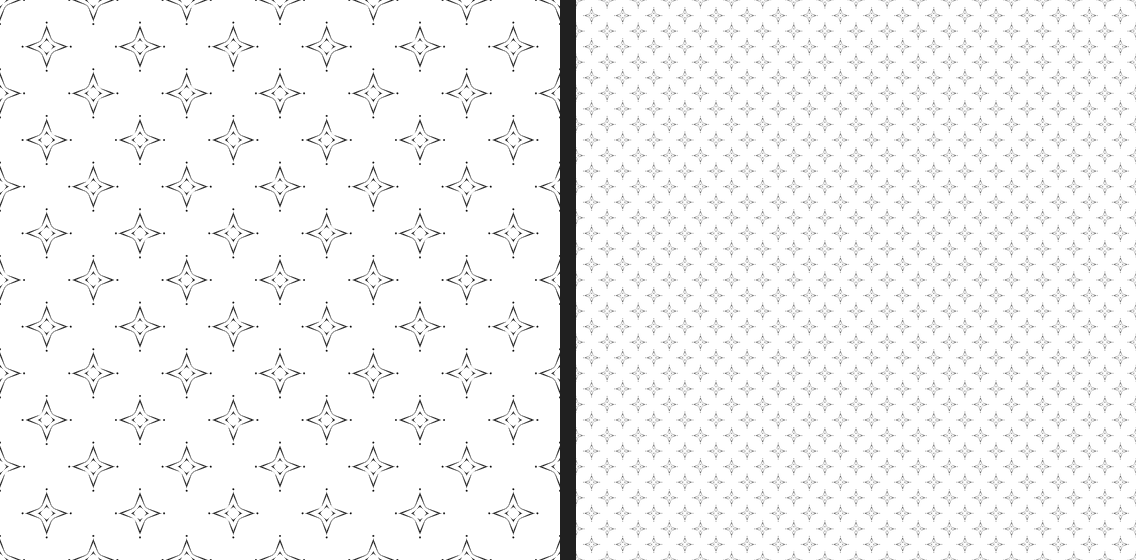
Left: one tile. Right: repeated 3 by 3.
This pattern is drawn by a three.js fragment shader. Its source:

```glsl
// Staggered four-pointed outline stars with inner arrowheads and outer dots, black on white.
#define REPEATS 6.0
#define TIP 0.208
#define NOTCH 0.059
#define NOTCH_ROUND 0.03
#define THIN 0.0021
#define THICK 0.0058
#define DOT_POS 0.258
#define DOT_RADIUS 0.0095
#define WEAR_SHARE 0.28
#define SOFT 0.0125
#define INK vec3(0.03)
#define PAPER vec3(1.0)

varying vec2 vUv;

float hash(vec3 p) {
  p = fract(p * vec3(0.1031, 0.1030, 0.0973));
  p += dot(p, p.yzx + 33.33);
  return fract((p.x + p.y) * p.z);
}

// Coverage of a filled shape, from its signed distance.
float fill(float d) {
  return clamp(0.5 - d / SOFT, 0.0, 1.0);
}

// Coverage of a line, correct even when thinner than the soft edge.
float stroke(float d, float halfWidth) {
  return fill(d - halfWidth) - fill(d + halfWidth);
}

float smoothMin(float a, float b, float k) {
  float h = max(k - abs(a - b), 0.0) / k;
  return min(a, b) - 0.25 * h * h * k;
}

// Signed distance to a concave star with rounded notches; q lies in one quadrant.
float starDistance(vec2 q) {
  vec2 normal = normalize(vec2(TIP - NOTCH, NOTCH));
  vec2 tip = vec2(0.0, TIP);
  return smoothMin(dot(q - tip, normal), dot(q.yx - tip, normal), NOTCH_ROUND);
}

// Arrowhead pointing along +y, mirrored about x = 0.
float arrowDistance(vec2 q) {
  float front = dot(q - vec2(0.0, 0.091), normalize(vec2(0.035, 0.022)));
  float back = dot(q - vec2(0.0, 0.069), normalize(vec2(-0.014, -0.022)));
  return max(front, back);
}

float starInk(vec2 p, vec2 id) {
  vec2 q = abs(p);
  vec2 arm = vec2(min(q.x, q.y), max(q.x, q.y));

  // Outline tapers towards the notches, where some quadrants are worn away.
  vec2 quadrant = step(0.0, p);
  float wear = hash(vec3(id * 2.0 + 1.0, quadrant.x + 2.0 * quadrant.y + 5.0));
  float worn = 1.0 - smoothstep(WEAR_SHARE * 0.5, WEAR_SHARE, wear);
  float nearNotch = 1.0 - smoothstep(0.015, 0.055, arm.y - arm.x);
  float halfWidth = mix(THIN, THICK, smoothstep(0.06, 0.19, arm.y));
  halfWidth *= 1.0 - 0.85 * worn * nearNotch;
  float ink = stroke(starDistance(q), halfWidth);

  // Inner arrowheads and outer dots.
  ink = max(ink, fill(arrowDistance(arm)));
  return max(ink, fill(length(arm - vec2(0.0, DOT_POS)) - DOT_RADIUS));
}

void main() {
  // Two interleaved grids: stars on cell corners and on cell centres.
  vec2 p = vUv * REPEATS;
  vec2 corner = floor(p + 0.5);
  vec2 centre = floor(p) + 0.5;
  bool useCorner = length(p - corner) < length(p - centre);
  vec2 star = useCorner ? corner : centre;

  float ink = starInk(p - star, mod(star, REPEATS));
  gl_FragColor = vec4(mix(PAPER, INK, ink), 1.0);
}
```
